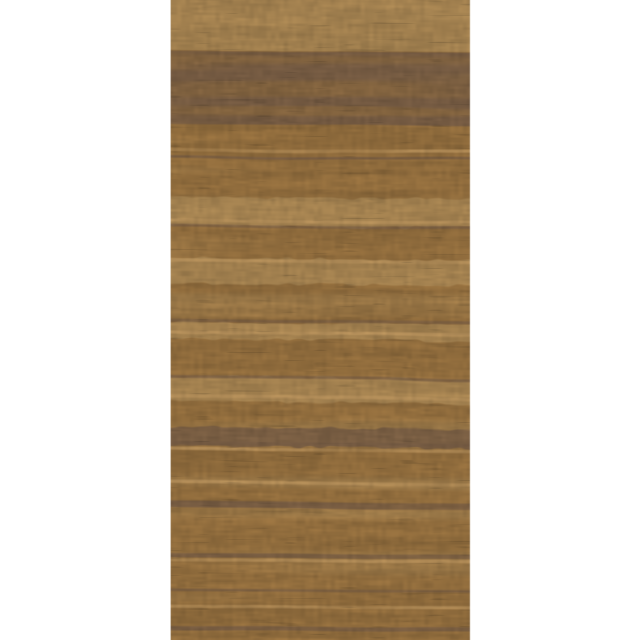
This texture is drawn by a Shadertoy shader. Its source:

```glsl
float hash(vec2 p) {
    vec3 q = fract(vec3(p.xyx) * 0.1031);
    q += dot(q, q.yzx + 33.33);
    return fract((q.x + q.y) * q.z);
}

float noise(vec2 p) {
    vec2 cell = floor(p), f = fract(p);
    f = f * f * (3.0 - 2.0 * f);
    float low = mix(hash(cell), hash(cell + vec2(1, 0)), f.x);
    float high = mix(hash(cell + vec2(0, 1)), hash(cell + vec2(1, 1)), f.x);
    return mix(low, high, f.y);
}

// Soft horizontal stripe around a centre height
float stripe(float y, float centre, float halfWidth) {
    return 1.0 - smoothstep(halfWidth - 0.002, halfWidth + 0.002, abs(y - centre));
}

vec3 wood(vec2 p) {
    const vec3 MID = vec3(0.56, 0.42, 0.235);
    const vec3 PALE = vec3(0.65, 0.52, 0.325);
    const vec3 SEAM = vec3(0.72, 0.57, 0.36);
    const vec3 DARK = vec3(0.445, 0.345, 0.255);

    // Growth lines sag slightly to the right
    float y = p.y + 0.009 * (p.x - 0.5) + 0.004 * (noise(p * vec2(7.0, 12.0)) - 0.5);
    float layers = noise(vec2(p.x * 1.5, y * 45.0 + 9.0));
    float streaks = noise(vec2(p.x * 5.0 + 20.0, y * 130.0));
    float ragged = y + 0.005 * (noise(p * vec2(60.0, 90.0)) - 0.5);

    vec3 color = mix(MID, PALE, 0.55 * smoothstep(0.5, 1.0, layers));
    color *= 0.94 + 0.11 * streaks;

    // Broad pale layers
    float pale = smoothstep(0.918, 0.922, y);
    for (int i = 0; i < 4; i++) {
        float k = float(i);
        float halfWidth = 0.012 + 0.012 * hash(vec2(k, 4.0));
        pale = max(pale, stripe(ragged, 0.39 + 0.093 * k, halfWidth));
    }
    color = mix(color, PALE * (0.96 + 0.07 * streaks), 0.8 * pale);

    // Dark heartwood with browner layers inside
    float heart = stripe(y, 0.862, 0.057);
    float heartLayers = smoothstep(0.25, 0.7, noise(vec2(p.x * 2.0, y * 75.0)));
    color = mix(color, DARK, heart * mix(0.45, 0.95, heartLayers));
    color = mix(color, DARK, 0.85 * stripe(ragged, 0.317, 0.015));

    // Thin dark lines, crowded towards the bottom
    for (int i = 0; i < 9; i++) {
        float k = float(i);
        float centre = 0.8 * pow((k + 0.3 + 0.7 * hash(vec2(k, 7.0))) / 9.0, 1.5);
        float halfWidth = 0.002 + 0.008 * pow(hash(vec2(k, 11.0)), 3.0);
        float strength = 0.6 + 0.3 * noise(vec2(p.x * 6.0, k * 5.0));
        color = mix(color, DARK, strength * stripe(y, centre, halfWidth));
    }

    // Thin bright seams
    for (int i = 0; i < 9; i++) {
        float k = float(i);
        float centre = (k + 0.2 + 0.6 * hash(vec2(k, 17.0))) * 0.088;
        float strength = 0.35 + 0.5 * noise(vec2(p.x * 9.0, k * 3.0));
        color = mix(color, SEAM, strength * stripe(y, centre, 0.0025));
    }

    // Fine fibres, upright flecks and short dark pores
    float fibre = noise(vec2(p.x * 45.0, y * 260.0)) - 0.5;
    float fleck = noise(p * vec2(150.0, 70.0)) - 0.5;
    float pore = smoothstep(0.82, 1.0, noise(vec2(p.x * 22.0, y * 230.0 + 50.0)));
    return color * (1.0 + 0.085 * fibre + 0.085 * fleck - 0.10 * pore);
}

void mainImage(out vec4 fragColor, in vec2 fragCoord) {
    vec2 p = (fragCoord - 0.5 * iResolution.xy) / iResolution.y + 0.5;
    float pixel = 1.0 / iResolution.y;

    // Upright plank on white
    float plank = 1.0 - smoothstep(-pixel, pixel, abs(p.x - 0.5005) - 0.2338);
    fragColor = vec4(mix(vec3(1.0), wood(p), plank), 1.0);
}
```
